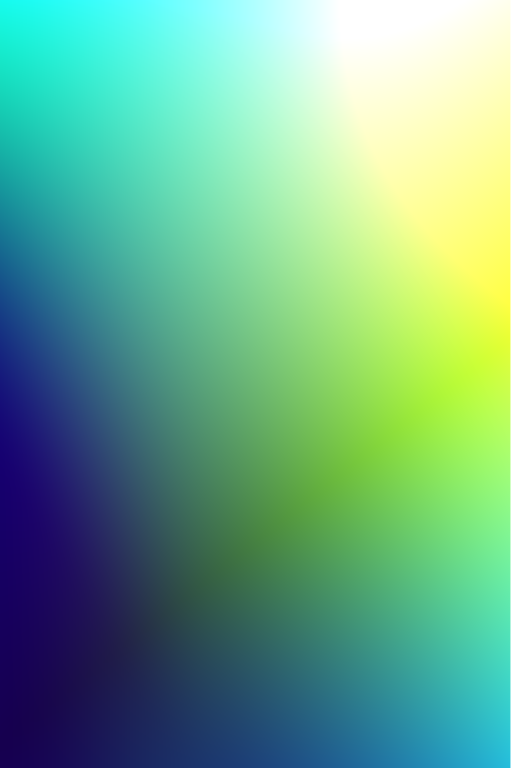
Reproduce this background procedurally as a Shadertoy shader.

```glsl
// A soft colour field: cyan and white light above, lime on the right, navy at lower left.
// Each channel is its own smooth falloff over the canvas; blue folds along
// a slanted valley, which leaves a green ridge crossing the lower half.

#define RED_FLOOR    0.085
#define RED_FADE     1.15   // depth at which red has faded out
#define GREEN_FLOOR  0.20   // green left in the shade
#define VALLEY_START 0.97   // depth of the blue valley at the left edge
#define VALLEY_RISE  0.53   // climb of the valley across the canvas
#define VALLEY_SOFT  0.012
#define BLUE_BEND    1.10   // easing of blue below the valley
#define CYAN_GLOW    0.29   // extra blue at the top left
#define WHITE_GLOW   0.12   // extra blue at the top right
#define RIM_WIDTH    0.003  // pale sliver along the right edge

// Red grows to the right, most steeply at the top, and fades downwards.
float redField(float x, float depth) {
    float lower = smoothstep(0.0, 0.5, depth);
    float gain = mix(1.66, 1.22, lower);
    float curve = mix(1.45, 1.10, lower);
    float fade = 1.0 - smoothstep(0.0, RED_FADE, depth);
    return RED_FLOOR + gain * pow(x, curve) * fade;
}

// Green falls into shade, later and more slowly towards the right.
float greenField(float x, float depth) {
    float shadeStart = -0.05 + 0.6 * pow(x, 2.6);
    float shadeEnd = 0.62 + 1.13 * x;
    float remaining = GREEN_FLOOR * smoothstep(0.0, 0.42, x);
    return 1.0 - (1.0 - remaining) * smoothstep(shadeStart, shadeEnd, depth);
}

// Blue climbs away from both sides of the valley.
float blueField(float x, float depth) {
    float offset = depth - (VALLEY_START - VALLEY_RISE * x);
    float away = sqrt(offset * offset + VALLEY_SOFT * VALLEY_SOFT) - VALLEY_SOFT;
    float below = max(offset, 0.0);
    float slope = 0.35 + 1.25 * x;
    float climb = slope * (away + 0.15 * below) - BLUE_BEND * below * below;

    // Glows along the top
    float fromWhite = (x - 0.75) / 0.25;
    float cyan = CYAN_GLOW * (1.0 - x) * (1.0 - x) * exp(-7.0 * depth);
    float white = WHITE_GLOW * exp(-fromWhite * fromWhite - 5.0 * depth);
    return 0.31 - 0.11 * x + climb + cyan + white;
}

void mainImage(out vec4 fragColor, in vec2 fragCoord) {
    vec2 uv = fragCoord / iResolution.xy;
    float depth = 1.0 - uv.y;   // 0 at the top, 1 at the bottom
    vec3 color = vec3(redField(uv.x, depth),
                      greenField(uv.x, depth),
                      blueField(uv.x, depth));
    color = clamp(color, 0.0, 1.0);

    // Pale rim, smoothed over one sample
    float rim = clamp((uv.x - 1.0 + RIM_WIDTH) * iResolution.x + 0.5, 0.0, 1.0);
    color = mix(color, vec3(1.0), rim);
    fragColor = vec4(color, 1.0);
}
```
